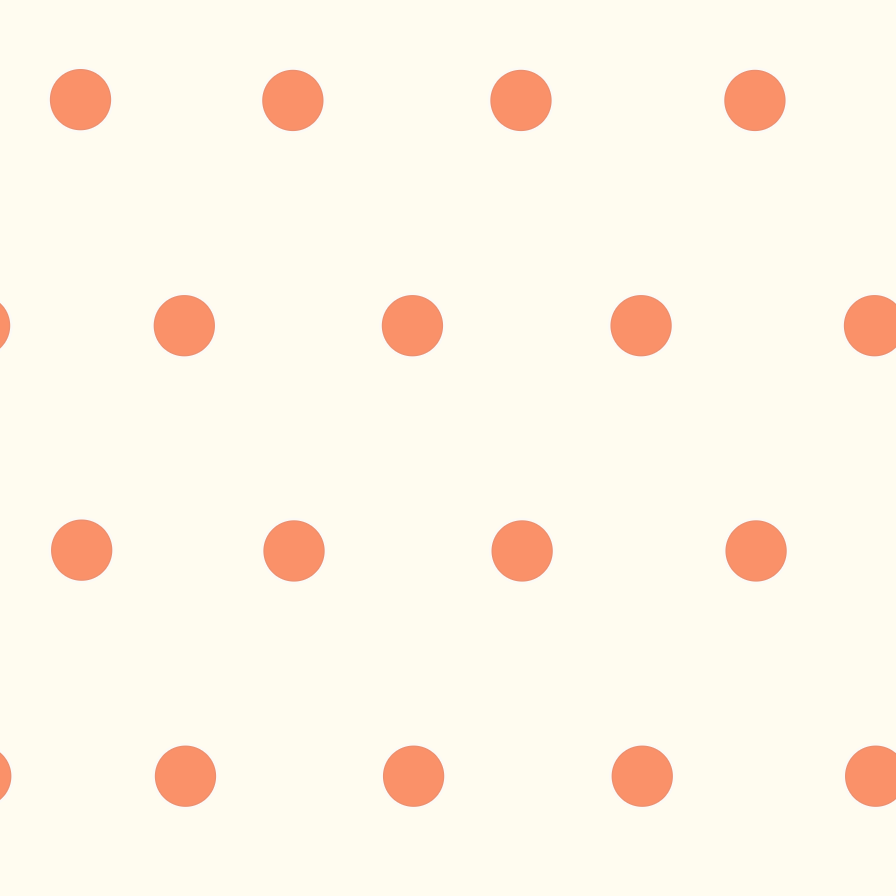
Reproduce this pattern procedurally as a Shadertoy shader.

```glsl
// Staggered rows of coral dots on warm cream, four dots per row period.
// Each pixel finds its nearest row, loops over that row's columns for the
// closest dot, then shades the disc, its darker rim and a faint pale halo.

const vec3 CREAM = vec3(1.0, 0.99, 0.94);
const vec3 CORAL = vec3(0.98, 0.57, 0.41);
const vec3 RIM   = vec3(0.92, 0.56, 0.44);
const vec3 HALO  = vec3(0.99, 0.98, 0.96);

const float RADIUS = 0.0342;
const float RIM_WIDTH = 0.0014;
const float HALO_WIDTH = 0.003;
const vec2 PITCH = vec2(0.2497, 0.2514);
const float FIRST_ROW = 0.1337;
const float ROW_DRIFT = -0.00065;   // slight lean of the columns

// Dot centre, with the uneven spacing of even and odd rows
vec2 dotCentre(float row, int column) {
    bool odd = mod(row, 2.0) > 0.5;
    vec4 nudge = odd ? vec4(0.0, -0.0127, -0.0078, 0.0036)
                     : vec4(0.0, -0.0212, -0.0163, -0.0108);
    float start = odd ? 0.0918 : -0.0215;
    float lift = odd && column == 0 ? 0.0009 : 0.0;
    float x = start + float(column) * PITCH.x + nudge[column % 4];
    return vec2(x + row * ROW_DRIFT, FIRST_ROW + row * PITCH.y + lift);
}

// Signed distance to the closest dot in the nearest row
float dotDistance(vec2 p) {
    float row = floor((p.y - FIRST_ROW) / PITCH.y + 0.5);
    float nearest = 1.0;
    for (int column = 0; column < 5; column++) {
        nearest = min(nearest, length(p - dotCentre(row, column)));
    }
    return nearest - RADIUS;
}

// Smoothed coverage of the inside of a shape
float coverage(float signedDistance, float pixel) {
    return clamp(0.5 - signedDistance / pixel, 0.0, 1.0);
}

void mainImage(out vec4 fragColor, in vec2 fragCoord) {
    float pixel = 1.0 / iResolution.y;
    float d = dotDistance(fragCoord * pixel);

    // Layers from the ground up
    vec3 color = mix(CREAM, HALO, coverage(d - HALO_WIDTH, pixel));
    color = mix(color, RIM, coverage(d, pixel));
    color = mix(color, CORAL, coverage(d + RIM_WIDTH, pixel));
    fragColor = vec4(color, 1.0);
}
```
